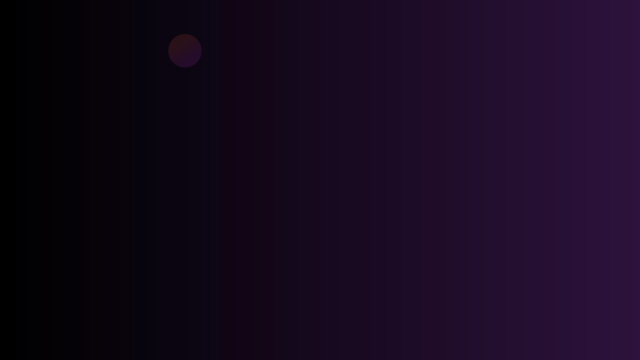
Reproduce this background procedurally as a Shadertoy shader.

```glsl
#define EDGE_COLOR vec3(0.174, 0.071, 0.236)
#define DISC_WARM vec3(0.165, 0.068, 0.095)
#define DISC_COOL vec3(0.140, 0.048, 0.165)
#define DISC_CENTER vec2(0.289, 0.859)
#define DISC_RADIUS 0.0463
#define BAND_STRENGTH 0.0012
#define RED_TINT vec3(0.004, -0.006, -0.006)
#define BLUE_TINT vec3(-0.006, 0.001, 0.003)

// Soft-edged vertical strip between two positions
float strip(float x, float left, float right) {
    const float soft = 0.006;
    return smoothstep(left - soft, left + soft, x)
         - smoothstep(right - soft, right + soft, x);
}

// Faint vertical streaks from layered sines
float streaks(float x) {
    float sum = 0.0;
    float frequency = 41.0;
    float weight = 0.5;
    for (int i = 0; i < 4; i++) {
        sum += weight * sin(frequency * x + float(i) * 1.7);
        frequency *= 1.9;
        weight *= 0.6;
    }
    return sum;
}

// Black to violet, with slight hue steps along the way
vec3 backdrop(float x) {
    vec3 color = EDGE_COLOR * x;
    color += RED_TINT * strip(x, 0.345, 0.43);
    color += BLUE_TINT * strip(x, 0.21, 0.345);
    color += BAND_STRENGTH * streaks(x) * smoothstep(0.0, 0.2, x);
    return max(color, 0.0);
}

void mainImage(out vec4 fragColor, in vec2 fragCoord) {
    vec2 uv = fragCoord / iResolution.xy;
    float aspect = iResolution.x / iResolution.y;
    vec3 color = backdrop(uv.x);

    // Small disc, warm at the upper left and cool at the lower right
    vec2 offset = (uv - DISC_CENTER) * vec2(aspect, 1.0);
    float pixel = 1.0 / iResolution.y;
    float coverage = smoothstep(pixel, -pixel, length(offset) - DISC_RADIUS);
    float slope = dot(offset, vec2(0.5, -0.866)) / DISC_RADIUS;
    vec3 disc = mix(DISC_WARM, DISC_COOL, smoothstep(-0.8, 0.8, slope));
    color = mix(color, disc, coverage);

    fragColor = vec4(color, 1.0);
}
```
